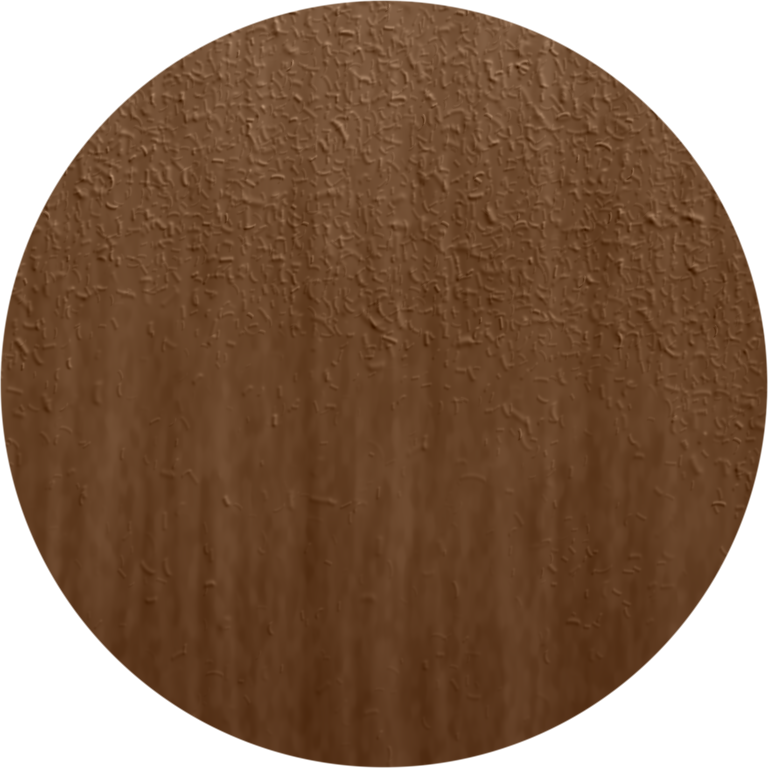
A three.js fragment shader for this texture:

```glsl
#define DARK_WOOD vec3(0.345, 0.205, 0.105)
#define MID_WOOD vec3(0.408, 0.268, 0.160)
#define PALE_WOOD vec3(0.485, 0.350, 0.245)
#define GLINT_TINT vec3(1.0, 0.97, 0.92)
#define LIGHT_STEP vec2(0.0020, 0.0030)
#define HIGHLIGHT 0.17
#define SHADOW 0.14
#define STREAK_GAIN 0.055
#define MOTTLE_GAIN 0.045
#define DISC_RADIUS 0.499
#define EDGE_SOFTNESS 0.0015

varying vec2 vUv;

float hash(vec2 p) {
  return fract(sin(dot(p, vec2(127.1, 311.7))) * 43758.545);
}

vec2 hash2(vec2 p) {
  return vec2(hash(p), hash(p + 57.3));
}

// Smooth cellular noise: random cell values blended by distance
float softCells(vec2 p) {
  vec2 cell = floor(p);
  float total = 0.0;
  float weight = 0.0;
  for (int j = -1; j <= 1; j++) {
    for (int i = -1; i <= 1; i++) {
      vec2 id = cell + vec2(float(i), float(j));
      vec2 d = id + 0.15 + 0.7 * hash2(id) - p;
      float w = exp(-4.0 * dot(d, d));
      total += w * hash(id + 19.7);
      weight += w;
    }
  }
  return total / weight;
}

// Share of cells that carry a raised fibre: crowded above, sparse below
float fibreDensity(vec2 p) {
  float clump = softCells(p * 7.0 + 3.0) - 0.5;
  float reach = p.y + 0.45 * clump + 0.2 * (p.x - 0.5);
  return mix(0.04, 0.88, smoothstep(0.2, 0.88, reach));
}

// Height of short, bent fibres scattered one per cell
float fibreLayer(vec2 p, float scale, float density) {
  vec2 q = p * scale + scale * 0.37;
  vec2 cell = floor(q);
  float height = 0.0;
  for (int j = -1; j <= 1; j++) {
    for (int i = -1; i <= 1; i++) {
      vec2 id = cell + vec2(float(i), float(j));
      vec2 shape = hash2(id + 8.1);
      vec2 d = q - id - 0.2 - 0.6 * hash2(id);
      float turn = hash(id + 31.4) * 2.0 - 1.0;
      float angle = 1.5708 + 1.5 * turn * abs(turn) + 0.35 * turn;
      float c = cos(angle);
      float s = sin(angle);
      d = vec2(c * d.x + s * d.y, c * d.y - s * d.x);
      d.y += (shape.y - 0.5) * d.x * d.x * 1.4;
      d.x = max(abs(d.x) - mix(0.08, 0.45, shape.x), 0.0);
      float width = mix(0.09, 0.17, shape.y);
      float present = smoothstep(-0.08, 0.08, density - hash(id + 73.9));
      float rise = 0.35 + 0.55 * shape.y + 0.7 * step(0.94, hash(id + 91.2));
      height = max(height, present * rise * exp(-dot(d, d) / (width * width)));
    }
  }
  return height;
}

float surfaceHeight(vec2 p, float density) {
  return fibreLayer(p, 31.0, density * 0.65)
       + fibreLayer(p, 47.0, density) * 0.8
       + fibreLayer(p, 71.0, density) * 0.6;
}

// Long vertical grain from broad waves and stretched cells
float grain(vec2 p) {
  float x = p.x + 0.004 * sin(p.y * 9.0);
  float waves = 0.20 * cos((x - 0.31) * 33.0) + 0.13 * sin(x * 87.0 + 1.0)
              + 0.08 * sin(x * 151.0 + 2.0 * sin(p.y * 3.0));
  return waves + softCells(vec2(x * 65.0, p.y * 5.0)) - 0.5;
}

void main() {
  vec2 p = vUv;

  // Wood tone, lit from above
  float tone = p.y + 0.12 * (softCells(p * vec2(8.0, 5.0)) - 0.5);
  vec3 color = mix(DARK_WOOD, MID_WOOD, smoothstep(-0.05, 0.58, tone));
  color = mix(color, PALE_WOOD, smoothstep(0.52, 1.08, tone));
  float mottle = softCells(p * vec2(110.0, 48.0)) - 0.5;
  color += STREAK_GAIN * grain(p) + MOTTLE_GAIN * mottle;

  // Fibres shaded as relief
  float density = fibreDensity(p);
  float slope = surfaceHeight(p, density) - surfaceHeight(p + LIGHT_STEP, density);
  float sheen = mix(0.75, 1.1, smoothstep(0.3, 0.95, p.y));
  color += GLINT_TINT * HIGHLIGHT * sheen * max(slope, 0.0);
  color += SHADOW * sheen * min(slope, 0.0);

  // Round cut-out on white
  float outside = smoothstep(-EDGE_SOFTNESS, EDGE_SOFTNESS, length(p - 0.5) - DISC_RADIUS);
  gl_FragColor = vec4(mix(color, vec3(1.0), outside), 1.0);
}
```
